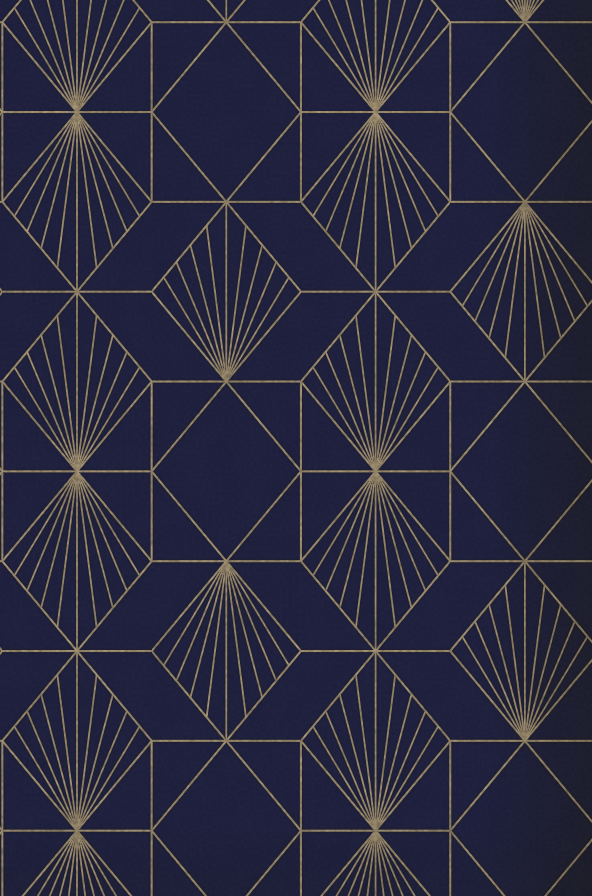
Give the GLSL for this pattern, as a WebGL 1 fragment shader.

```glsl
precision highp float;
// Art deco lattice: thin gilt diamonds, octagon struts and ray fans on navy.
// Columns are staggered by half a diamond; each cell folds to local coordinates
// and takes the nearest line, with grain in the gilt and a shaded right side.

uniform vec2 u_resolution;

float hash(vec2 p) {
  return fract(sin(dot(p, vec2(127.1, 311.7))) * 43758.5);
}

vec2 gradient(vec2 cell) {
  float angle = 6.2832 * hash(cell);
  return vec2(cos(angle), sin(angle));
}

float gradientNoise(vec2 p) {
  vec2 i = floor(p), f = fract(p);
  vec2 s = f * f * f * (f * (f * 6.0 - 15.0) + 10.0);
  vec2 e = vec2(1.0, 0.0);
  float low = mix(dot(gradient(i), f), dot(gradient(i + e), f - e), s.x);
  float high = mix(dot(gradient(i + e.yx), f - e.yx),
                   dot(gradient(i + 1.0), f - 1.0), s.x);
  return mix(low, high, s.y);
}

// Distance to the nearest ray; the apex is at the origin, rays open upward.
float rayFan(vec2 p) {
  float d = 1e3;
  for (int i = 0; i < 5; i++) {
    float k = float(i);
    float angle = k * (0.122 + 0.0033 * k);
    d = min(d, abs(p.x * cos(angle) - p.y * sin(angle)));
  }
  return d;
}

// Distance to the line work; a diamond is 2 units tall, 2 * halfWidth wide.
float lattice(vec2 p) {
  float halfWidth = 0.831;
  float column = floor(p.x / (2.0 * halfWidth));
  float odd = mod(column, 2.0);
  float row = floor((p.y - odd) / 2.0);
  vec2 c = vec2(p.x - (column + 0.5) * 2.0 * halfWidth,
                p.y - odd - 2.0 * row - 1.0);
  vec2 a = abs(c);

  // Diamond outline, horizontal ties and interrupted vertical struts
  float diamond = (a.x / halfWidth + a.y - 1.0) / length(vec2(1.0 / halfWidth, 1.0));
  float tie = 1.0 - a.y;
  float strut = max(halfWidth - a.x, abs(mod(p.y + 2.0, 4.0) - 2.0) - 1.0);
  float d = min(abs(diamond), min(tie, strut));

  // Even columns mirror their fans; odd columns alternate fan and blank
  float flip = mod(row, 2.0);
  float blank = odd * flip;
  if (odd > 0.5) flip = mod(floor(row / 2.0) + (column + 1.0) / 2.0, 2.0);
  vec2 fanPoint = vec2(a.x, 1.0 + c.y * (1.0 - 2.0 * flip));
  float fan = max(rayFan(fanPoint), diamond) + 0.0015;
  return blank > 0.5 ? d : min(d, fan);
}

void main() {
  vec2 uv = gl_FragCoord.xy / u_resolution;
  vec2 p = gl_FragCoord.xy / u_resolution.y * 9.974;
  float pixel = 9.974 / u_resolution.y;
  float d = lattice(p - vec2(0.026, 0.727));

  // Navy ground with fine paper grain and a duller halo beside the gilt
  vec3 ground = vec3(0.12, 0.128, 0.245);
  float shade = 0.85 * smoothstep(0.78, 1.05, uv.x)
              + 0.2 * smoothstep(0.12, 0.0, uv.y);
  float halo = 0.45 * smoothstep(0.05, 0.01, d);
  ground = mix(ground, vec3(0.115, 0.115, 0.16), clamp(shade + halo, 0.0, 1.0));
  ground += 0.014 * gradientNoise(p * 28.0) + 0.006 * gradientNoise(p * 3.0);

  // Gilt lines, slightly mottled and dimmer toward the right
  float wear = 1.0 + 0.25 * gradientNoise(p * 21.0) + 0.12 * gradientNoise(p * 2.0);
  vec3 gilt = vec3(0.57, 0.51, 0.4) * wear * (1.0 - 0.18 * shade);
  float coverage = clamp((0.0115 - d) / pixel + 0.5, 0.0, 1.0);
  gl_FragColor = vec4(mix(ground, gilt, coverage), 1.0);
}
```
